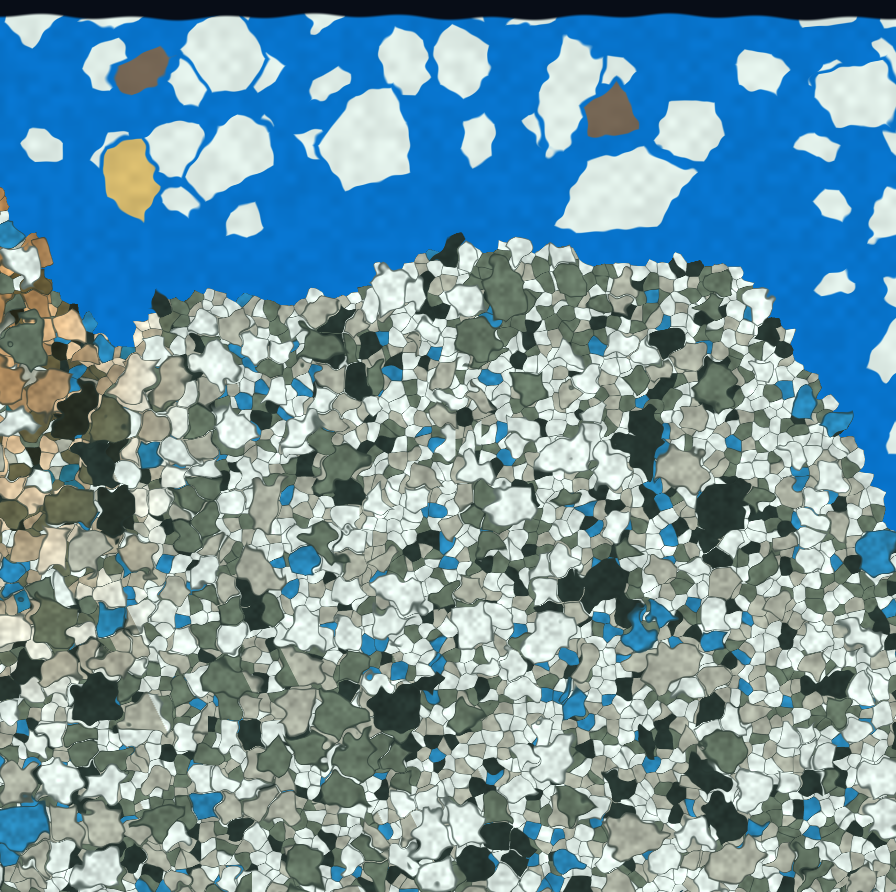
A Shadertoy shader for this texture:

```glsl
// Thin section of a packed sandstone grain bed under blue resin with loose pale shards.

const vec3 RESIN = vec3(0.03, 0.465, 0.82);
const vec3 PALE = vec3(0.88, 0.935, 0.91);
const vec3 BEIGE = vec3(0.67, 0.69, 0.63);
const vec3 GREEN = vec3(0.39, 0.46, 0.39);
const vec3 DARK = vec3(0.15, 0.21, 0.19);
const vec3 TEAL = vec3(0.16, 0.52, 0.71);
const vec3 BROWN = vec3(0.46, 0.40, 0.33);

float hash(vec2 p) {
    return fract(sin(dot(p, vec2(127.1, 311.7))) * 43758.5453);
}

vec2 hash2(vec2 p) {
    return vec2(hash(p), hash(p + 37.3));
}

float noise(vec2 p) {
    vec2 i = floor(p), f = fract(p);
    f = f * f * (3.0 - 2.0 * f);
    return mix(mix(hash(i), hash(i + vec2(1, 0)), f.x),
               mix(hash(i + vec2(0, 1)), hash(i + vec2(1, 1)), f.x), f.y);
}

// Height of the bed surface, sampled at even steps across the canvas
float bedHeight(float x) {
    float h[17] = float[17](0.79, 0.68, 0.61, 0.67, 0.67, 0.655, 0.67, 0.70, 0.725,
                            0.725, 0.72, 0.70, 0.71, 0.71, 0.635, 0.53, 0.40);
    float s = clamp(x, 0.0, 0.999) * 16.0;
    int i = int(s);
    return mix(h[i], h[i + 1], fract(s));
}

// Nearest grain: xy = centre, z = distance to its border, w = random value
vec4 nearestGrain(vec2 p, float size, float seed) {
    vec2 q = p / size, cell = floor(q), centre = q, id = cell;
    float near = 9.0, second = 9.0;
    for (int j = -1; j <= 1; j++)
    for (int i = -1; i <= 1; i++) {
        vec2 c = cell + vec2(i, j);
        vec2 site = c + 0.1 + 0.8 * hash2(c + seed);
        float d = length(q - site);
        if (d < near) { second = near; near = d; centre = site; id = c; }
        else second = min(second, d);
    }
    return vec4(centre * size, second - near, hash(id + seed + 71.7));
}

vec3 mineral(float r, vec2 p) {
    float bright = smoothstep(0.15, 0.65, p.x + 0.5 * p.y);
    float k = pow(r, mix(0.8, 1.2, bright));
    vec3 c = k < 0.37 ? PALE : k < 0.60 ? BEIGE : k < 0.81 ? GREEN : k < 0.93 ? DARK : TEAL;
    float warm = smoothstep(0.25, 0.0, p.x) * smoothstep(0.1, 0.75, p.y);
    return mix(c, c * vec3(1.0, 0.72, 0.48), warm * step(0.3, fract(r * 17.0)));
}

// Paints one layer of grains; cover is the share of cells that hold a grain
void paintGrains(inout vec3 col, vec2 p, vec2 bend, float mottle, float size, float seed, float cover, float gap) {
    vec4 g = nearestGrain(p + bend, size, seed);
    float present = step(fract(g.w * 57.0), cover) * step(g.y, bedHeight(g.x));
    vec3 fill = mineral(g.w, p) * mottle;
    fill = mix(mix(DARK, fill, 0.3), fill, smoothstep(gap, gap + 0.1, g.z));
    col = mix(col, fill, present * smoothstep(gap - 0.06, gap, g.z));
}

// Signed distance to an uneven convex fragment
float shard(vec2 p, vec2 centre, vec2 size, float angle) {
    float c = cos(angle), s = sin(angle), d = -1.0;
    vec2 q = mat2(c, -s, s, c) * (p - centre) / size;
    for (int i = 0; i < 6; i++) {
        float r = hash(centre * 53.0 + float(i) * 7.1);
        float a = (float(i) + 0.75 * r) * 1.0472;
        d = max(d, dot(q, vec2(cos(a), sin(a))) - mix(0.68, 1.0, fract(r * 13.0)));
    }
    return d * min(size.x, size.y);
}

// Paints a fragment with a thin rim; rough unsettles its outline
void paintShard(inout vec3 col, vec2 p, float rough, vec2 centre, vec2 size, float angle, vec3 tint, vec3 rim) {
    if (length(p - centre) > 1.7 * max(size.x, size.y)) return;
    float d = shard(p, centre, size, angle) + 0.007 * rough;
    col = mix(col, rim, smoothstep(0.006, 0.003, d));
    col = mix(col, tint * (0.99 + 0.1 * rough), smoothstep(0.001, -0.001, d));
}

void scatterShards(inout vec3 col, vec2 p, float rough, vec3 resin) {
    const float pitch = 0.08;
    vec2 cell = floor(p / pitch);
    for (int j = -1; j <= 1; j++)
    for (int i = -1; i <= 1; i++) {
        vec2 c = cell + vec2(i, j), r = hash2(c + 5.0), s = hash2(c + 19.0);
        vec2 centre = (c + 0.3 + 0.4 * r) * pitch;
        float sparse = smoothstep(0.66, 0.70, centre.x) * smoothstep(0.89, 0.86, centre.x);
        if (hash(c + 3.0) > mix(0.9, 0.2, sparse)) continue;
        if (centre.y < bedHeight(centre.x) + 0.08) continue;
        vec2 size = pitch * mix(0.25, 0.55, s.x) * vec2(1.0, mix(0.5, 1.0, s.y));
        paintShard(col, p, rough, centre, size, 6.283 * r.y, PALE, resin);
    }
}

// Loose fragments in the resin, with the largest ones on top
vec3 looseField(vec2 p, float rough) {
    vec3 resin = RESIN * (0.97 + 0.08 * rough), col = resin;
    scatterShards(col, p, rough, resin);
    paintShard(col, p, rough, vec2(0.25, 0.945), vec2(0.042, 0.048), 0.2, PALE, resin);
    paintShard(col, p, rough, vec2(0.255, 0.825), vec2(0.054, 0.035), 0.5, PALE, resin);
    paintShard(col, p, rough, vec2(0.145, 0.80), vec2(0.034, 0.047), 0.1, vec3(0.84, 0.73, 0.43), resin);
    paintShard(col, p, rough, vec2(0.407, 0.84), vec2(0.055, 0.062), 0.3, PALE, resin);
    paintShard(col, p, rough, vec2(0.695, 0.78), vec2(0.072, 0.05), 0.5, PALE, resin);
    paintShard(col, p, rough, vec2(0.636, 0.898), vec2(0.033, 0.078), -0.2, PALE, resin);
    paintShard(col, p, rough, vec2(0.682, 0.872), vec2(0.028, 0.034), -0.4, BROWN, resin);
    paintShard(col, p, rough, vec2(0.160, 0.922), vec2(0.046, 0.023), 0.5, BROWN, resin);
    paintShard(col, p, rough, vec2(0.955, 0.895), vec2(0.054, 0.038), 0.3, PALE, resin);
    return col;
}

// Packed bed, from fine matrix to coarse grains
void paintBed(inout vec3 col, vec2 p, float rough) {
    vec2 bend = vec2(noise(p * 75.0), rough + 0.5) - 0.5;
    float mottle = 0.99 + 0.2 * rough + 0.2 * (noise(p * 200.0) - 0.5);
    float coarse = smoothstep(0.6, 0.15, p.x);
    paintGrains(col, p, bend * 0.008, mottle, 0.015, 2.0, 1.0, 0.0);
    paintGrains(col, p, bend * 0.014, mottle, 0.027, 11.0, mix(0.35, 0.6, coarse), 0.06);
    paintGrains(col, p, bend * 0.018, mottle, 0.046, 23.0, mix(0.16, 0.4, coarse), 0.12);
}

void mainImage(out vec4 fragColor, in vec2 fragCoord) {
    vec3 sum = vec3(0.0);
    for (int i = 0; i < 2; i++) {
        vec2 p = (fragCoord + vec2(0.5, 0.3) * (float(i) - 0.5)) / iResolution.xy;
        float rough = noise(p * 80.0) - 0.5, above = p.y - bedHeight(p.x);
        vec3 col = RESIN;
        if (above > -0.06) col = looseField(p, rough);
        if (above < 0.08) paintBed(col, p, rough);
        // Dark strip along the top
        float strip = 0.981 + 0.004 * sin(p.x * 40.0) * sin(p.x * 23.0);
        sum += mix(col, vec3(0.03, 0.05, 0.09), smoothstep(-0.002, 0.002, p.y - strip));
    }
    fragColor = vec4(sum * 0.5, 1.0);
}
```
